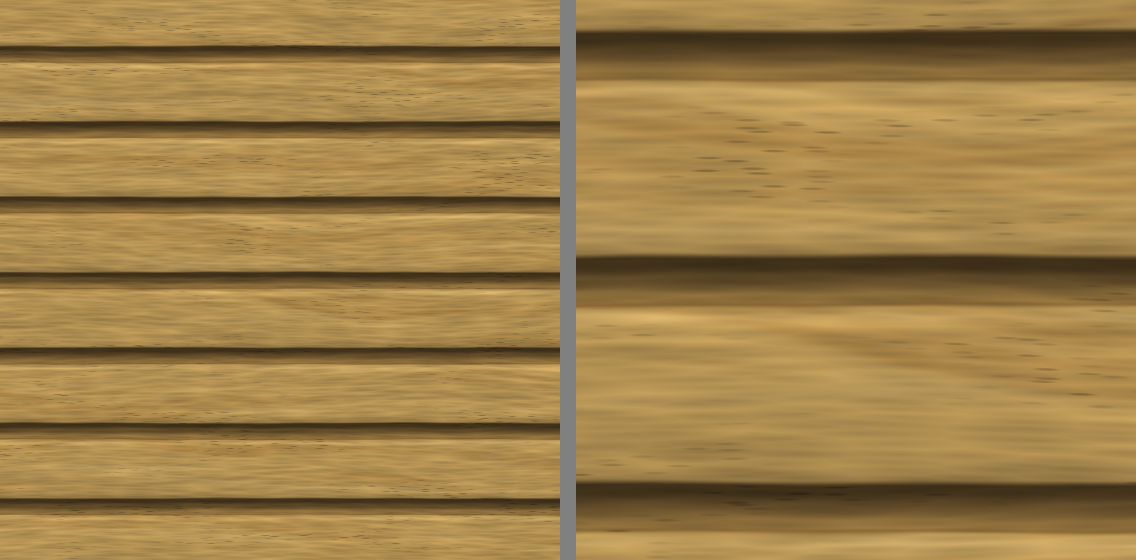
Left, the full canvas; right, a detail of the centre.
Write a three.js fragment shader that draws this texture.

```glsl
// Horizontal wooden cladding: grained boards parted by seven shadowed grooves.
varying vec2 vUv;

float hash(float n) {
  return fract(sin(n * 91.345) * 4758.54);
}

vec2 hash2(vec2 c) {
  return fract(sin(vec2(dot(c, vec2(127.1, 311.7)), dot(c, vec2(269.5, 183.3)))) * 4375.85);
}

// Cellular noise: distance to the nearest scattered point
float cellular(vec2 p) {
  vec2 cell = floor(p);
  float nearest = 2.0;
  for (int j = -1; j <= 1; j++) {
    for (int i = -1; i <= 1; i++) {
      vec2 c = cell + vec2(float(i), float(j));
      nearest = min(nearest, length(c + hash2(c) - p));
    }
  }
  return nearest;
}

// Layered sines bent along the board, for growth rings
float growthRings(vec2 p, float seed) {
  float t = p.y * 110.0 + 2.4 * sin(p.x * 3.7 + seed)
          + 1.3 * sin(p.x * 8.3 - p.y * 25.0 + seed * 1.7)
          + 0.5 * sin(p.x * 19.0 + p.y * 60.0 + seed * 3.1);
  return 0.45 * sin(t * 0.8 + seed) + 0.3 * sin(t * 1.9) + 0.25 * sin(t * 4.3 + seed);
}

float ridge(float d, float center, float width) {
  float x = (d - center) / width;
  return exp(-x * x);
}

void main() {
  // Board index and depth below the upper edge of its groove
  const float pitch = 0.1346;
  vec2 p = vUv;
  float wobble = 0.0005 * sin(p.x * 9.0 + p.y * 31.0) + 0.0003 * sin(p.x * 37.0);
  float drop = 0.108 - p.y + wobble;
  float board = floor(drop / pitch);
  float d = mod(drop, pitch);
  float seed = hash(board + 11.0) * 40.0;

  // Long fibres at three scales, drifting gently with the grain
  vec2 q = p + vec2(seed, 0.004 * sin(p.x * 5.0 + seed) + 0.002 * sin(p.x * 13.0 + seed));
  float broad = cellular(q * vec2(2.5, 38.0)) - 0.45;
  float medium = cellular(q * vec2(7.0, 95.0) + 17.0) - 0.45;
  float fine = cellular(q * vec2(16.0, 190.0) + 43.0) - 0.45;
  float rings = growthRings(p, seed);

  // Board face: straw wood with warmer and greyer streaks
  vec3 face = vec3(0.69, 0.56, 0.32);
  float warmth = 0.5 + 0.5 * sin(p.x * 4.1 + p.y * 43.0 + seed + rings);
  face = mix(face, vec3(0.70, 0.53, 0.27), 0.55 * warmth * smoothstep(-0.3, 0.6, rings));
  face = mix(face, vec3(0.66, 0.55, 0.34), smoothstep(0.0, 0.5, broad) * 0.6);
  face *= 1.0 - 0.055 * rings + 0.02 * (hash(board + 3.0) - 0.5);
  face *= 1.02 - 0.25 * (d - 0.07);

  // Groove: deep shadow easing into a lit lower slope
  vec3 deepShadow = vec3(0.25, 0.19, 0.10);
  float reach = 1.0 + 0.15 * sin(p.x * 4.0 + seed);
  vec3 color = mix(deepShadow, vec3(0.37, 0.285, 0.155), smoothstep(0.003, 0.012 * reach, d));
  color = mix(color, vec3(0.55, 0.43, 0.23), smoothstep(0.012, 0.022, d));

  // Rounded shoulder: thin brown crease, then a pale highlight
  color = mix(color, face, smoothstep(0.023, 0.030, d));
  color = mix(color, vec3(0.48, 0.355, 0.17), 0.65 * ridge(d, 0.0265, 0.0015));
  color += vec3(0.08, 0.075, 0.06) * ridge(d, 0.0345, 0.0035);

  // Lower lip turns away into the next groove
  color *= 1.0 - 0.12 * smoothstep(pitch - 0.016, pitch - 0.003, d);
  color = mix(color, deepShadow, smoothstep(pitch - 0.0045, pitch, d));

  // Fibre shading and sparse dark pores
  color *= 1.0 + 0.09 * broad + 0.13 * medium + 0.16 * fine;
  float pores = smoothstep(0.24, 0.06, cellular(q * vec2(22.0, 210.0) + 71.0));
  float patches = smoothstep(0.45, 0.8, cellular(q * vec2(4.0, 24.0) + 29.0));
  color *= 1.0 - 0.22 * pores * patches;

  gl_FragColor = vec4(color, 1.0);
}
```
